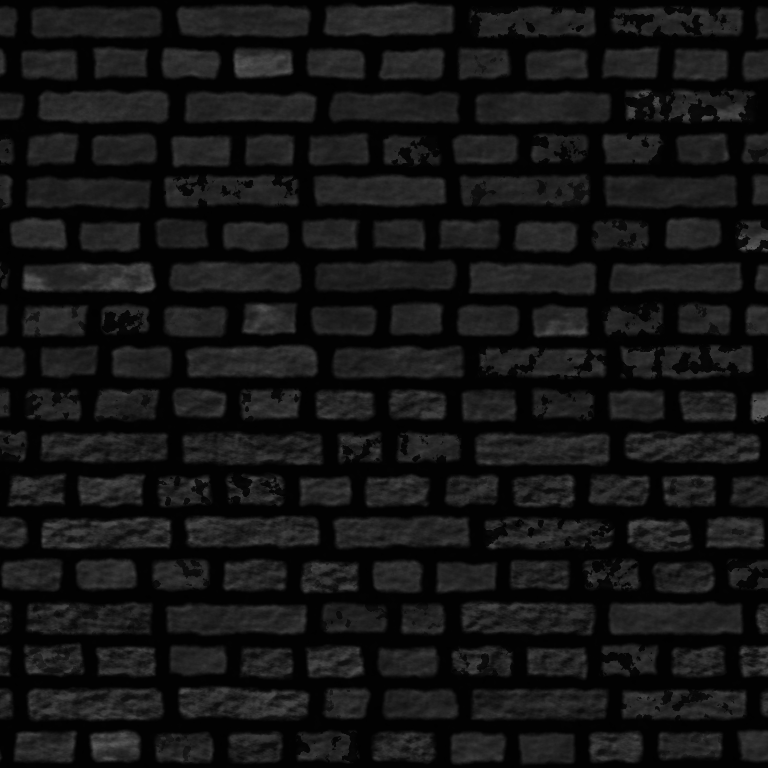
Write a WebGL 2 fragment shader that draws this texture.

```glsl
#version 300 es
precision highp float;

#define ROWS 18.0
#define LONG_PITCH 3.44
#define SHORT_PITCH 1.69
#define JOINT 0.29
#define BRICK_HEIGHT 0.79
#define EDGE_SOFTNESS 0.11
#define JITTER 0.24
#define WEAR 0.85
#define MORTAR vec3(0.004)
#define BRICK_DARK vec3(0.105)
#define BRICK_LIGHT vec3(0.172)

uniform vec2 u_resolution;
out vec4 fragColor;

float hash(vec2 p) {
    vec3 q = fract(p.xyx * 0.1031);
    q += dot(q, q.yzx + 33.33);
    return fract((q.x + q.y) * q.z);
}

float noise(vec2 p) {
    vec2 cell = floor(p), f = fract(p);
    f = f * f * (3.0 - 2.0 * f);
    return mix(mix(hash(cell), hash(cell + vec2(1, 0)), f.x),
               mix(hash(cell + vec2(0, 1)), hash(cell + vec2(1, 1)), f.x), f.y);
}

float fbm(vec2 p) {
    float sum = 0.0, weight = 0.5;
    for (int i = 0; i < 4; i++) {
        sum += weight * noise(p);
        p = mat2(1.6, 1.2, -1.2, 1.6) * p + 7.3;
        weight *= 0.5;
    }
    return sum / 0.9375;
}

float roundedBox(vec2 p, vec2 halfSize, float radius) {
    vec2 q = abs(p) - halfSize + radius;
    return length(max(q, 0.0)) + min(max(q.x, q.y), 0.0) - radius;
}

// Position of a vertical joint within its row
float jointAt(float index, float row, float pitch) {
    float offset = pitch > 2.0 ? 0.62 : 0.25;
    offset += (hash(vec2(row, 91.0)) - 0.5) * 0.65;
    return index * pitch + offset + (hash(vec2(index + 20.0, row)) - 0.5) * JITTER;
}

void main() {
    vec2 uv = gl_FragCoord.xy / u_resolution;
    vec2 p = vec2(uv.x, 1.0 - uv.y) * ROWS;
    float row = floor(p.y);
    bool isLong = mod(row, 2.0) < 0.5;
    float pitch = isLong ? LONG_PITCH : SHORT_PITCH;

    // Find the joints on either side
    float index = floor(p.x / pitch);
    if (p.x < jointAt(index, row, pitch)) index -= 1.0;
    if (p.x > jointAt(index + 1.0, row, pitch)) index += 1.0;
    float left = jointAt(index, row, pitch);
    float right = jointAt(index + 1.0, row, pitch);
    vec2 id = vec2(index + 20.0, row + 40.0);

    // Some long bricks of the lower courses are cut in two
    if (isLong && row > 7.0 && hash(id + 5.0) < 0.3) {
        float cut = mix(left, right, 0.4 + 0.2 * hash(id + 6.0));
        if (p.x < cut) right = cut;
        else { left = cut; id.x += 60.0; }
    }

    // Uneven outline
    vec2 local = p - vec2(0.5 * (left + right), row + 0.5);
    float width = right - left;
    local.y += (hash(id + 1.0) - 0.5) * 0.07 + local.x / width * (hash(id + 2.0) - 0.5) * 0.1;
    local.x += local.y * (hash(id + 3.0) - 0.5) * 0.14;
    local += (vec2(noise(p * 2.7), noise(p * 2.7 + 50.0)) - 0.5) * 0.09;
    vec2 halfSize = 0.5 * vec2(width - JOINT, BRICK_HEIGHT - 0.06 * hash(id + 4.0));
    float d = roundedBox(local, halfSize, mix(0.08, 0.22, hash(id + 7.0)));
    d += (fbm(p * 7.0) - 0.5) * 0.06;
    float body = 1.0 - smoothstep(-EDGE_SOFTNESS, 0.02, d);

    // Stone tone, stains and fine grain
    vec2 q = p + id * 3.7;
    float stain = fbm(q * vec2(1.5, 2.2));
    float tone = 0.6 * hash(id + 8.0) + 1.3 * (stain - 0.5) + 0.25;
    vec3 color = mix(BRICK_DARK, BRICK_LIGHT, clamp(tone, 0.0, 1.1));
    color *= 0.86 + 0.28 * fbm(q * 11.0);

    // Chiselled relief, stronger in the middle and lower courses
    float rough = smoothstep(7.0, 11.0, row) * hash(id + 9.0) + 0.2;
    vec2 s = q * vec2(3.5, 6.0);
    float relief = fbm(s) - fbm(s + vec2(0.25, 0.55));
    color *= clamp(1.0 + relief * rough * 2.6, 0.4, 1.5);

    // Black pits, dense on a few bricks
    float decay = WEAR * pow(hash(id + 10.0), 4.0);
    float pits = smoothstep(0.64, 0.72, fbm(q * 4.5 + 13.0) + 0.2 * decay);
    color *= 1.0 - 0.85 * pits * smoothstep(0.02, 0.4, decay);

    // Rare pale bricks, brightest near the lower edge
    float pale = step(0.94, hash(id + 11.0)) * smoothstep(0.35, 0.65, stain + local.y * 0.5);
    color *= 1.0 + 0.7 * pale;

    // Faint worn rim and sooty joints
    color *= 1.0 + 0.12 * smoothstep(0.09, 0.0, abs(d + 0.12));
    vec3 mortar = MORTAR + 0.008 * fbm(p * 5.0);
    fragColor = vec4(mix(mortar, color, body), 1.0);
}
```
